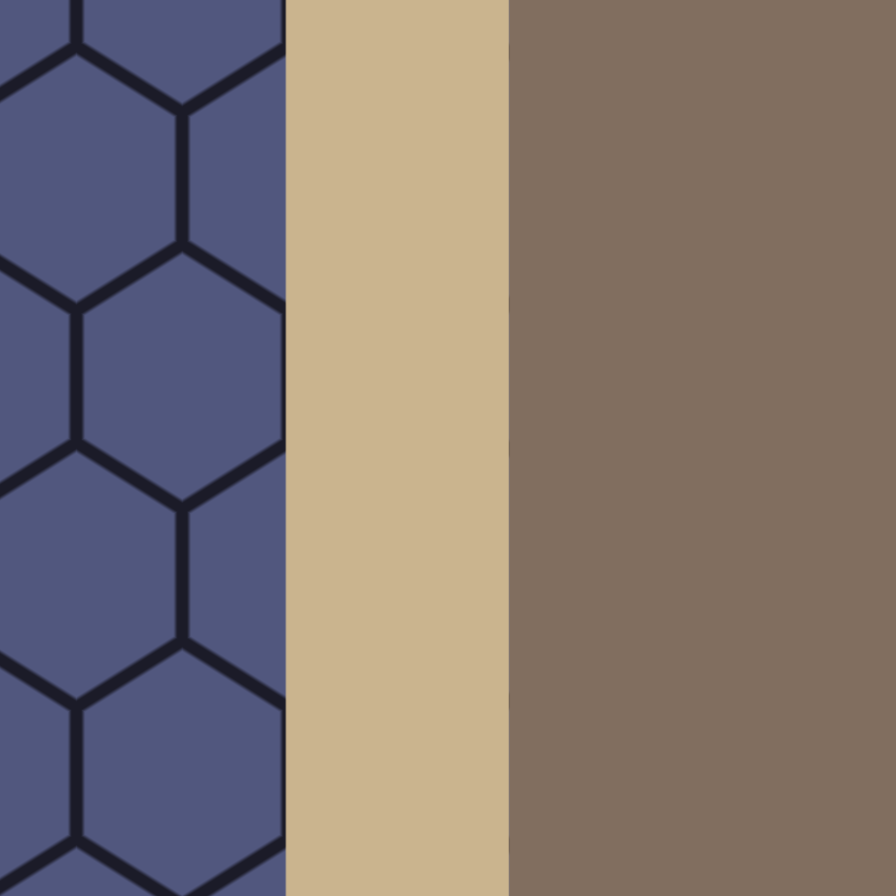
This background is drawn by a Shadertoy shader. Its source:

```glsl
// Three vertical bands: blue hexagon tiles, a plain tan strip and a plain brown field.

#define TILE_WIDTH   0.2362              // distance between tile centers in a row
#define TILE_SIDE    0.1475              // length of an upright tile edge
#define TILE_CENTER  vec2(0.0853, 0.8008)
#define LINE_HALF    0.0076              // half thickness of the grout
#define LINE_SOFT    0.0030
#define EDGE_SOFT    0.0015
#define TAN_START    0.3190
#define BROWN_START  0.5684

const vec3 BLUE  = vec3(0.318, 0.341, 0.494);
const vec3 GROUT = vec3(0.105, 0.105, 0.155);
const vec3 TAN   = vec3(0.792, 0.706, 0.557);
const vec3 BROWN = vec3(0.506, 0.431, 0.371);

// Distance from p to the border of a tile centered at the origin, positive inside.
float tileInset(vec2 p) {
    p = abs(p);
    vec2 slantNormal = normalize(vec2(TILE_SIDE, TILE_WIDTH));
    float slant = dot(slantNormal, vec2(0.0, TILE_SIDE) - p);
    return min(0.5 * TILE_WIDTH - p.x, slant);
}

// Offset from the nearest point of a rectangular lattice.
vec2 repeatCell(vec2 p, vec2 period) {
    return p - period * round(p / period);
}

// Two interleaved lattices form the honeycomb.
float honeycombInset(vec2 p) {
    vec2 period = vec2(TILE_WIDTH, 3.0 * TILE_SIDE);
    float evenRows = tileInset(repeatCell(p, period));
    float oddRows = tileInset(repeatCell(p - 0.5 * period, period));
    return max(evenRows, oddRows);
}

// Soft step that starts a band at x = start.
float bandStart(float x, float start, float soft) {
    return smoothstep(start - soft, start + soft, x);
}

void mainImage(out vec4 fragColor, in vec2 fragCoord) {
    vec2 uv = fragCoord / iResolution.xy;
    float pixel = 1.0 / min(iResolution.x, iResolution.y);
    float edgeSoft = max(EDGE_SOFT, 0.75 * pixel);
    float lineSoft = max(LINE_SOFT, 0.75 * pixel);

    // Tiles and grout
    float inset = honeycombInset(uv - TILE_CENTER);
    float tile = smoothstep(LINE_HALF - lineSoft, LINE_HALF + lineSoft, inset);
    vec3 color = mix(GROUT, BLUE, tile);

    // Plain bands, each blended over the tiles to leave a thin seam
    float brownMask = bandStart(uv.x, BROWN_START, edgeSoft);
    float tanMask = bandStart(uv.x, TAN_START, edgeSoft) * (1.0 - brownMask);
    color = mix(color, TAN, tanMask);
    color = mix(color, BROWN, brownMask);

    fragColor = vec4(color, 1.0);
}
```
